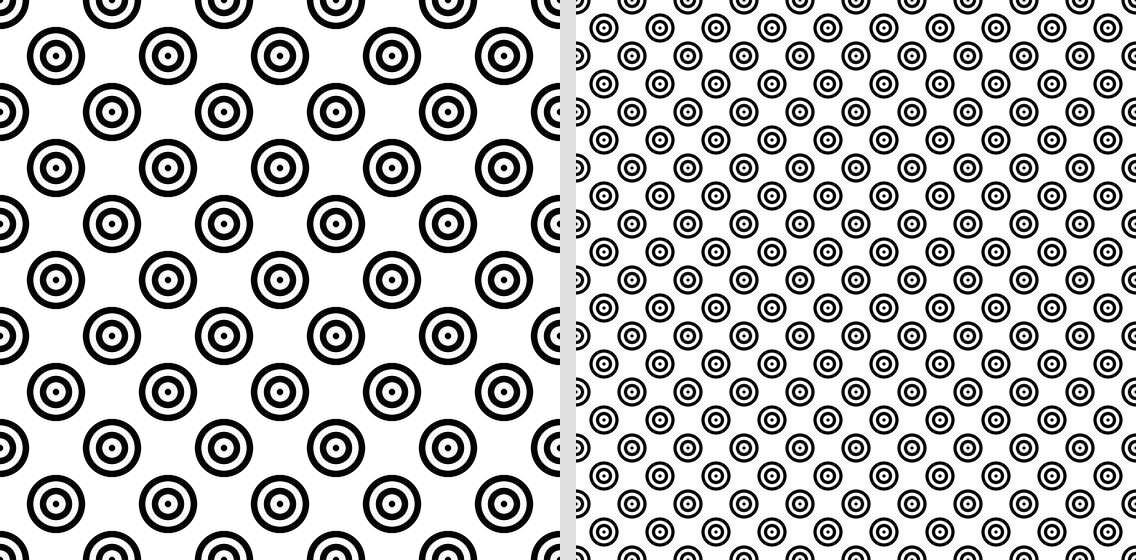
Left: one tile. Right: repeated 2 by 2.
A WebGL 2 fragment shader for this pattern:

```glsl
#version 300 es
precision highp float;

// Black concentric targets on white, staggered like a checkerboard.
// Each square cell holds one target at its centre and one shared at its corners;
// the dot and both rings come from a single repeating radial distance.

uniform vec2 u_resolution;
out vec4 fragColor;

const float REPEATS = 5.0;            // cells across and down
const float HALF_STROKE = 0.0289;     // half a line width, in cells
const float RING_COUNT = 2.0;         // rings around the central dot
const vec3 PAPER = vec3(1.0);
const vec3 INK = vec3(0.01);

// Distance to the nearest point of a unit-spaced square lattice.
float latticeRadius(vec2 p) {
    return length(fract(p + 0.5) - 0.5);
}

// Signed distance to a dot and evenly spaced rings, negative inside the ink.
float targetDistance(float radius, float halfStroke, float ringCount) {
    float spacing = 4.0 * halfStroke;
    float ring = min(floor(radius / spacing + 0.5), ringCount);
    return abs(radius - ring * spacing) - halfStroke;
}

// Edge coverage smoothed over one pixel.
float coverage(float signedDistance, float pixelSize) {
    return clamp(0.5 - signedDistance / pixelSize, 0.0, 1.0);
}

void main() {
    vec2 cell = gl_FragCoord.xy / u_resolution * REPEATS;
    float pixelSize = REPEATS / min(u_resolution.x, u_resolution.y);

    // Nearest target among the corner and centre lattices
    float radius = min(latticeRadius(cell), latticeRadius(cell + 0.5));

    float ink = coverage(targetDistance(radius, HALF_STROKE, RING_COUNT), pixelSize);
    fragColor = vec4(mix(PAPER, INK, ink), 1.0);
}
```
